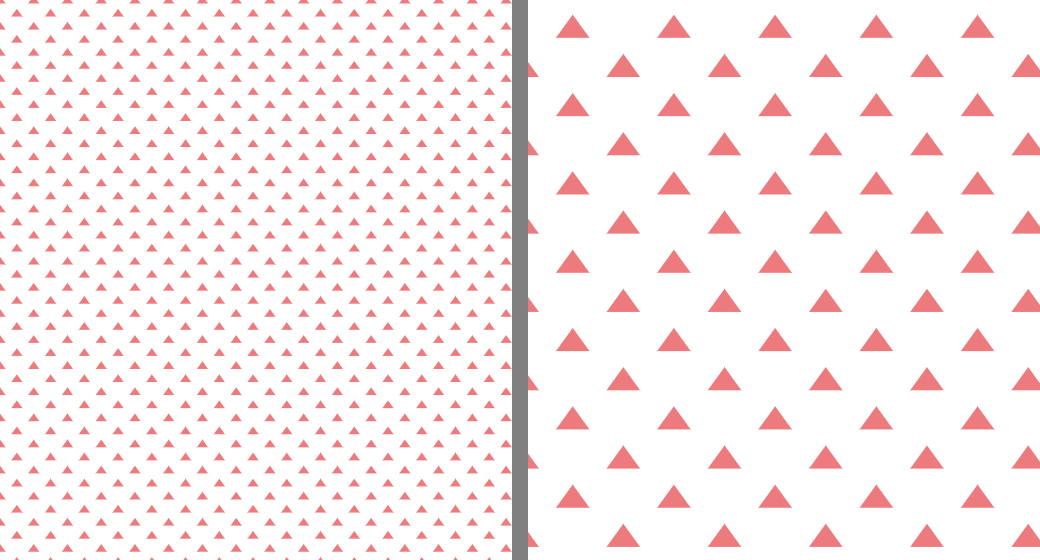
Left: the whole. Right: its middle third, enlarged.
This pattern is drawn by a WebGL 1 fragment shader. Its source:

```glsl
precision highp float;
// Staggered rows of small coral triangles on a white ground.

uniform vec2 u_resolution;

// Signed distance to the sides of an upright isosceles triangle centred on its mid-height.
float triangleDistance(vec2 p, vec2 halfSize) {
  vec2 sideNormal = normalize(vec2(2.0 * halfSize.y, halfSize.x));
  float side = dot(vec2(abs(p.x), p.y - halfSize.y), sideNormal);
  float base = -halfSize.y - p.y;
  return max(side, base);
}

void main() {
  // Canvas height is one unit; y runs down from the top edge.
  float pixel = 1.0 / u_resolution.y;
  vec2 uv = vec2(gl_FragCoord.x, u_resolution.y - gl_FragCoord.y) * pixel;

  // Odd rows are shifted by half a column.
  vec2 pitch = vec2(0.06025, 0.02331);
  vec2 grid = (uv + vec2(0.0, 0.0007)) / pitch;
  float row = floor(grid.y + 0.5);
  grid.x += 0.5 * mod(row, 2.0);
  vec2 local = (fract(grid + 0.5) - 0.5) * pitch * vec2(1.0, -1.0);

  // Edges fade over one pixel.
  float d = triangleDistance(local, vec2(0.01, 0.0069));
  float coverage = clamp(0.5 - d / pixel, 0.0, 1.0);

  vec3 coral = vec3(0.93, 0.48, 0.49);
  gl_FragColor = vec4(mix(vec3(1.0), coral, coverage), 1.0);
}
```
